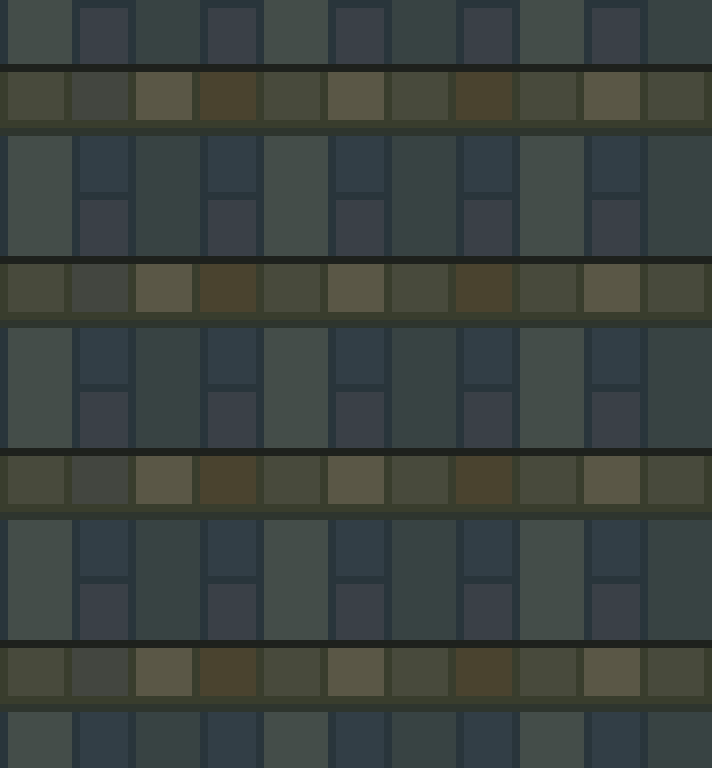
This pattern is drawn by a Shadertoy shader. Its source:

```glsl
const float UNITS_HIGH = 96.0;   // canvas height in line widths
const float STOREY = 24.0;       // vertical repeat
const float BAY = 16.0;          // panel plus window
const float BLOCK = 8.0;         // one square of the band
const float HALF_LINE = 0.5;     // keeps repeat seams inside a line

const vec3 FRAME       = vec3(0.160, 0.208, 0.232);
const vec3 PANEL_LIGHT = vec3(0.266, 0.302, 0.286);
const vec3 PANEL_DARK  = vec3(0.220, 0.262, 0.264);
const vec3 PANE_UPPER  = vec3(0.196, 0.245, 0.273);
const vec3 PANE_LOWER  = vec3(0.228, 0.251, 0.278);
const vec3 LEDGE       = vec3(0.118, 0.130, 0.112);
const vec3 MORTAR      = vec3(0.222, 0.239, 0.178);
const vec3 SHADOW      = vec3(0.180, 0.208, 0.180);
const vec3 OLIVE       = vec3(0.282, 0.292, 0.234);
const vec3 GREY        = vec3(0.262, 0.276, 0.250);
const vec3 TAN         = vec3(0.354, 0.340, 0.274);
const vec3 BROWN       = vec3(0.290, 0.262, 0.184);

// Smooth coverage of the interval from lo to hi
float span(float x, float lo, float hi, float soft) {
    return clamp((x - lo) / soft + 0.5, 0.0, 1.0)
         * clamp((hi - x) / soft + 0.5, 0.0, 1.0);
}

// Olive, tan, olive, brown, with one irregular pair near the left
vec3 blockColor(float index) {
    if (index == 1.0) return GREY;
    if (index == 2.0) return TAN;
    float turn = mod(index, 4.0);
    return turn == 1.0 ? TAN : turn == 3.0 ? BROWN : OLIVE;
}

// Tall panels alternating with two-pane windows
vec3 wall(float x, float v, float soft) {
    float u = mod(x, BAY);
    float bay = floor(x / BAY);
    vec3 panel = mod(bay, 2.0) < 0.5 ? PANEL_LIGHT : PANEL_DARK;
    float window = span(u, 9.5, 15.5, soft);
    vec3 col = mix(FRAME, panel, span(u, 0.5, 8.5, soft));
    col = mix(col, PANE_LOWER, window * span(v, 0.5, 7.5, soft));
    return mix(col, PANE_UPPER, window * span(v, 16.5, 23.5, soft));
}

// Ledge, row of squares and the shaded strip below
vec3 band(float x, float v, float soft) {
    float square = span(mod(x, BLOCK), 0.5, 7.5, soft) * span(v, 8.5, 14.5, soft);
    vec3 col = mix(MORTAR, blockColor(floor(x / BLOCK)), square);
    col = mix(col, LEDGE, span(v, 6.5, 8.5, soft));
    return mix(col, SHADOW, span(v, 15.5, 17.5, soft));
}

void mainImage(out vec4 fragColor, in vec2 fragCoord) {
    float soft = UNITS_HIGH / iResolution.y;
    vec2 p = vec2(fragCoord.x, iResolution.y - fragCoord.y) * soft - HALF_LINE;
    float v = mod(p.y, STOREY);
    vec3 col = mix(wall(p.x, v, soft), band(p.x, v, soft), span(v, 7.5, 16.5, soft));
    fragColor = vec4(col, 1.0);
}
```
